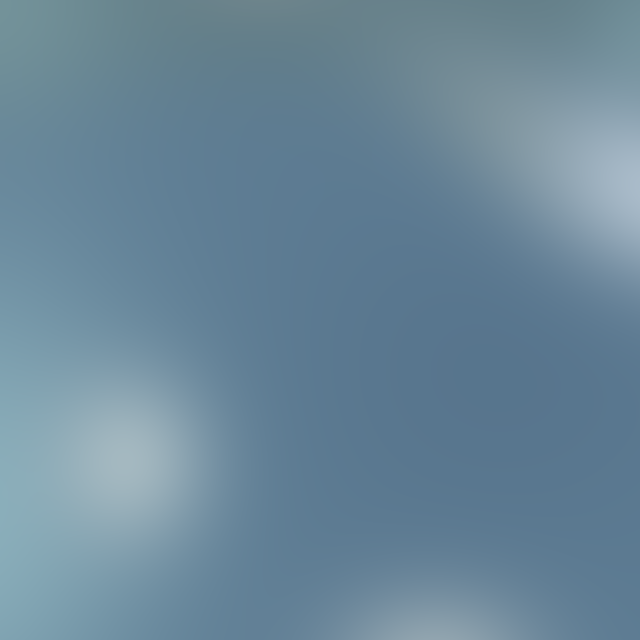
This background is drawn by a WebGL 1 fragment shader. Its source:

```glsl
precision highp float;

uniform vec2 u_resolution;

// Soft elliptical falloff, tilted by an angle in radians
float glow(vec2 p, vec2 center, vec2 radius, float angle) {
    vec2 d = p - center;
    float c = cos(angle);
    float s = sin(angle);
    d = vec2(c * d.x + s * d.y, c * d.y - s * d.x) / radius;
    return exp(-dot(d, d));
}

vec3 addGlow(vec3 base, vec3 tint, float strength, float falloff) {
    return mix(base, tint, strength * falloff);
}

void main() {
    vec2 uv = gl_FragCoord.xy / u_resolution;

    // Slate blue ground, deepest right of the middle
    vec3 slate = vec3(0.365, 0.485, 0.575);
    vec3 deepSlate = vec3(0.342, 0.458, 0.553);
    vec3 color = addGlow(slate, deepSlate, 1.0,
        glow(uv, vec2(0.78, 0.42), vec2(0.34, 0.29), 0.0));

    // Grey-green veil along the top
    vec3 sage = vec3(0.385, 0.490, 0.520);
    vec3 paleSage = vec3(0.465, 0.590, 0.615);
    vec3 warmGrey = vec3(0.450, 0.530, 0.555);
    float topFade = exp(-pow((1.0 - uv.y) / 0.15, 2.0));
    color = addGlow(color, sage, 0.85, topFade);
    color = addGlow(color, paleSage, 0.80,
        glow(uv, vec2(-0.02, 1.0), vec2(0.22, 0.20), 0.0));
    color = addGlow(color, warmGrey, 0.70,
        glow(uv, vec2(0.41, 1.02), vec2(0.13, 0.06), 0.0));

    // Teal light from the left edge
    vec3 teal = vec3(0.550, 0.695, 0.740);
    color = addGlow(color, teal, 0.95,
        glow(uv, vec2(-0.05, 0.20), vec2(0.28, 0.42), 0.0));

    // Diagonal haze leading to the bright right edge
    vec3 haze = vec3(0.480, 0.565, 0.595);
    vec3 cornerTeal = vec3(0.460, 0.585, 0.625);
    vec3 iceBlue = vec3(0.695, 0.760, 0.815);
    color = addGlow(color, haze, 0.85,
        glow(uv, vec2(0.80, 0.81), vec2(0.24, 0.115), -0.60));
    color = addGlow(color, cornerTeal, 0.75,
        glow(uv, vec2(1.03, 0.94), vec2(0.12, 0.14), 0.0));
    color = addGlow(color, iceBlue, 0.92,
        glow(uv, vec2(1.03, 0.70), vec2(0.20, 0.135), -0.45));

    // Pale glows at lower left and bottom
    vec3 mist = vec3(0.700, 0.765, 0.785);
    vec3 silver = vec3(0.620, 0.685, 0.715);
    color = addGlow(color, mist, 0.78,
        glow(uv, vec2(0.20, 0.28), vec2(0.125, 0.135), 0.0));
    color = addGlow(color, silver, 0.90,
        glow(uv, vec2(0.68, -0.04), vec2(0.16, 0.12), 0.0));

    gl_FragColor = vec4(color, 1.0);
}
```
